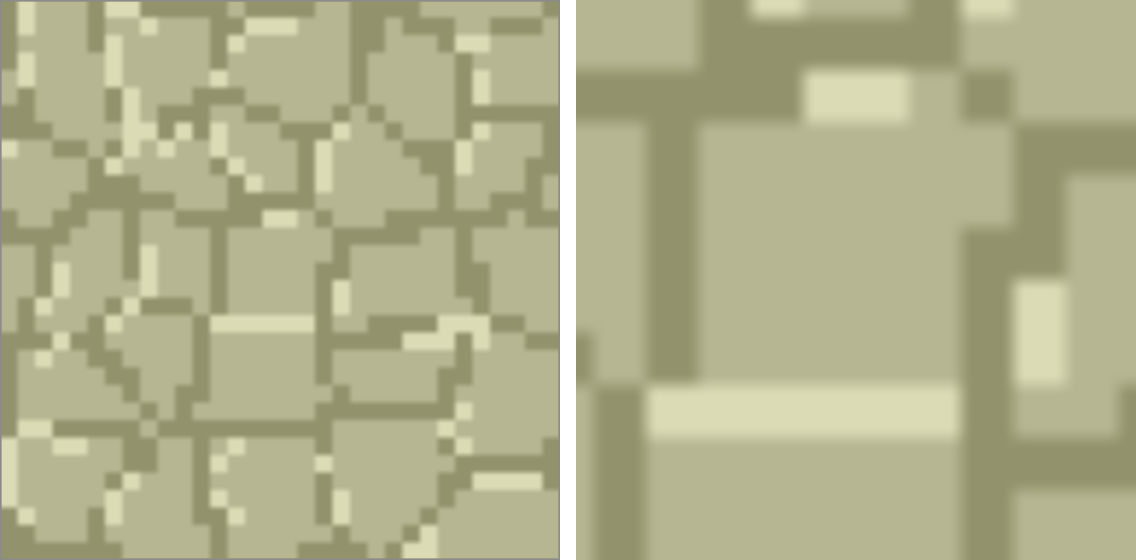
Left, the full canvas; right, a detail of the centre.
Reproduce this texture procedurally as a Shadertoy shader.

```glsl
const float TEXELS = 32.0;        // coarse blocks across the canvas
const float STONES = 5.0;         // stones across the canvas
const float JITTER = 0.82;        // irregularity of the stone layout
const float JOINT_MIN = 0.40;     // half width of the joints, in blocks
const float JOINT_MAX = 0.72;
const float RIM_WIDTH = 0.85;     // width of the lit rim, in blocks
const float RIM_COVER = 0.50;     // noise level above which a rim is lit
const float RIM_OVER_JOINT = 0.66;// noise level above which it hides the joint
const float SOFTNESS = 0.24;      // blend between blocks, in blocks
const float FRAME = 0.003;        // thin frame, in canvas widths
const vec2 LIGHT_DIR = vec2(-0.8, 0.6);

const vec3 STONE_COLOR = vec3(0.712, 0.712, 0.572);
const vec3 JOINT_COLOR = vec3(0.573, 0.573, 0.424);
const vec3 RIM_COLOR = vec3(0.860, 0.860, 0.715);
const vec3 FRAME_COLOR = vec3(0.55, 0.55, 0.53);

vec2 hash2(vec2 p) {
    vec3 q = fract(p.xyx * vec3(0.1031, 0.1030, 0.0973));
    q += dot(q, q.yzx + 33.33);
    return fract((q.xx + q.yz) * q.zy);
}

float valueNoise(vec2 p) {
    vec2 i = floor(p), f = fract(p);
    f = f * f * (3.0 - 2.0 * f);
    float low = mix(hash2(i).x, hash2(i + vec2(1, 0)).x, f.x);
    float high = mix(hash2(i + vec2(0, 1)).x, hash2(i + vec2(1, 1)).x, f.x);
    return mix(low, high, f.y);
}

vec2 stoneCenter(vec2 cell) {
    return cell + 0.5 + JITTER * (hash2(mod(cell, STONES) + 17.0) - 0.5);
}

// Distance to the nearest joint (x) and direction towards it (yz).
vec3 nearestJoint(vec2 p) {
    vec2 home = floor(p), own = vec2(0);
    float best = 1e3;
    for (int y = -2; y <= 2; y++)
    for (int x = -2; x <= 2; x++) {
        vec2 toCenter = stoneCenter(home + vec2(x, y)) - p;
        float d = dot(toCenter, toCenter);
        if (d < best) { best = d; own = toCenter; }
    }
    vec3 joint = vec3(1e3, 0, 0);
    for (int y = -2; y <= 2; y++)
    for (int x = -2; x <= 2; x++) {
        vec2 other = stoneCenter(home + vec2(x, y)) - p;
        vec2 across = other - own;
        if (dot(across, across) < 1e-5) continue;
        vec2 normal = normalize(across);
        float d = dot(0.5 * (own + other), normal);
        if (d < joint.x) joint = vec3(d, normal);
    }
    return joint;
}

// Flat colour of one block.
vec3 blockColor(vec2 block) {
    block = clamp(block, 0.0, TEXELS - 1.0);
    vec3 joint = nearestJoint((block + 0.5) * STONES / TEXELS);
    float dist = joint.x * TEXELS / STONES;
    float halfJoint = mix(JOINT_MIN, JOINT_MAX, valueNoise(block * 0.45 + 40.0));

    float patchy = valueNoise(block * 0.31 + 9.0);
    float inner = patchy > RIM_OVER_JOINT ? 0.0 : halfJoint;
    bool facesLight = dot(joint.yz, LIGHT_DIR) > 0.35;
    bool inRim = dist >= inner && dist < inner + RIM_WIDTH;

    if (facesLight && inRim && patchy > RIM_COVER) return RIM_COLOR;
    return dist < halfJoint ? JOINT_COLOR : STONE_COLOR;
}

void mainImage(out vec4 fragColor, in vec2 fragCoord) {
    vec2 uv = fragCoord / iResolution.xy;

    // Narrow blend between the four surrounding blocks
    vec2 grid = uv * TEXELS - 0.5;
    vec2 block = floor(grid);
    vec2 blend = smoothstep(0.5 - SOFTNESS, 0.5 + SOFTNESS, fract(grid));
    vec3 bottom = mix(blockColor(block), blockColor(block + vec2(1, 0)), blend.x);
    vec3 top = mix(blockColor(block + vec2(0, 1)), blockColor(block + vec2(1, 1)), blend.x);
    vec3 color = mix(bottom, top, blend.y);

    // Thin grey frame
    vec2 margin = min(uv, 1.0 - uv);
    float edge = min(margin.x, margin.y);
    color = mix(FRAME_COLOR, color, smoothstep(0.5 * FRAME, 1.5 * FRAME, edge));

    fragColor = vec4(color, 1.0);
}
```
